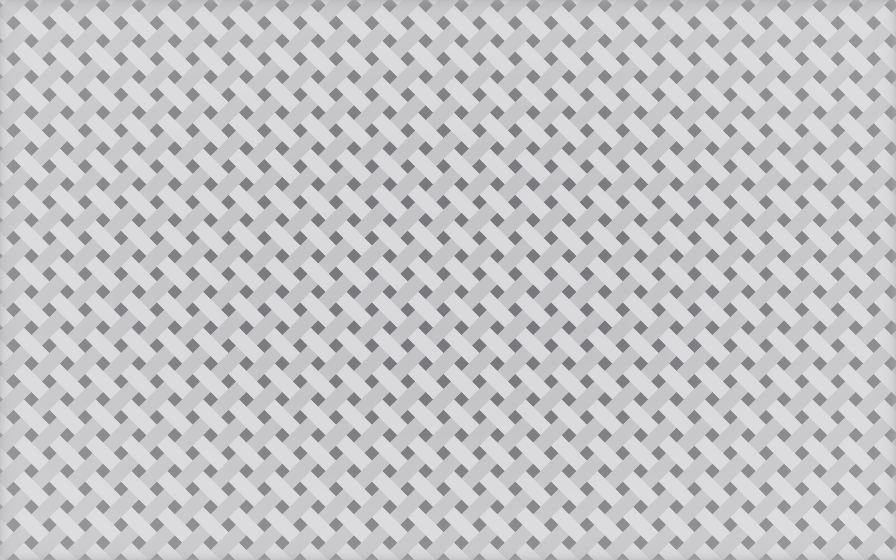
Reproduce this pattern procedurally as a WebGL 1 fragment shader.

```glsl
precision highp float;

uniform vec2 u_resolution;

// Coverage of a strap centred in its unit cell
float strap(float across, float pixel) {
  float d = abs(fract(across) - 0.5) - 0.295;
  return 1.0 - smoothstep(-0.5 * pixel, 0.5 * pixel, d);
}

// Plain weave of two diagonal strap families over a dark ground
vec3 weave(vec2 p, float pixel) {
  vec2 diagonal = vec2(p.x + p.y, p.x - p.y);
  float falling = strap(diagonal.x, pixel);
  float rising = strap(diagonal.y, pixel);

  vec3 ground = vec3(0.475, 0.47, 0.485);
  vec3 pale = vec3(0.855, 0.855, 0.865);
  vec3 grey = vec3(0.768, 0.768, 0.776);

  // Neighbouring crossings alternate which strap lies on top
  vec2 cell = floor(diagonal);
  float fallingOnTop = mod(cell.x + cell.y, 2.0);
  vec3 paleOver = mix(mix(ground, grey, rising), pale, falling);
  vec3 greyOver = mix(mix(ground, pale, falling), grey, rising);
  return mix(greyOver, paleOver, step(0.5, fallingOnTop));
}

void main() {
  vec2 uv = gl_FragCoord.xy / u_resolution;
  float tilesPerPixel = 25.0 / u_resolution.x;
  vec2 tile = gl_FragCoord.xy * tilesPerPixel - vec2(8.877, 9.482);
  vec3 color = weave(tile, 1.414 * tilesPerPixel);

  // Pale wash growing toward the corners
  float wash = smoothstep(0.12, 0.72, length(uv - 0.5));
  color = mix(color, vec3(0.9, 0.9, 0.91), 0.28 * wash);

  // Soft shade along the outer rim
  vec2 inset = min(uv, 1.0 - uv) * u_resolution / u_resolution.y;
  float rim = exp(-min(inset.x, inset.y) / 0.009);
  color = mix(color, vec3(0.68, 0.68, 0.69), 0.5 * rim);

  gl_FragColor = vec4(color, 1.0);
}
```
